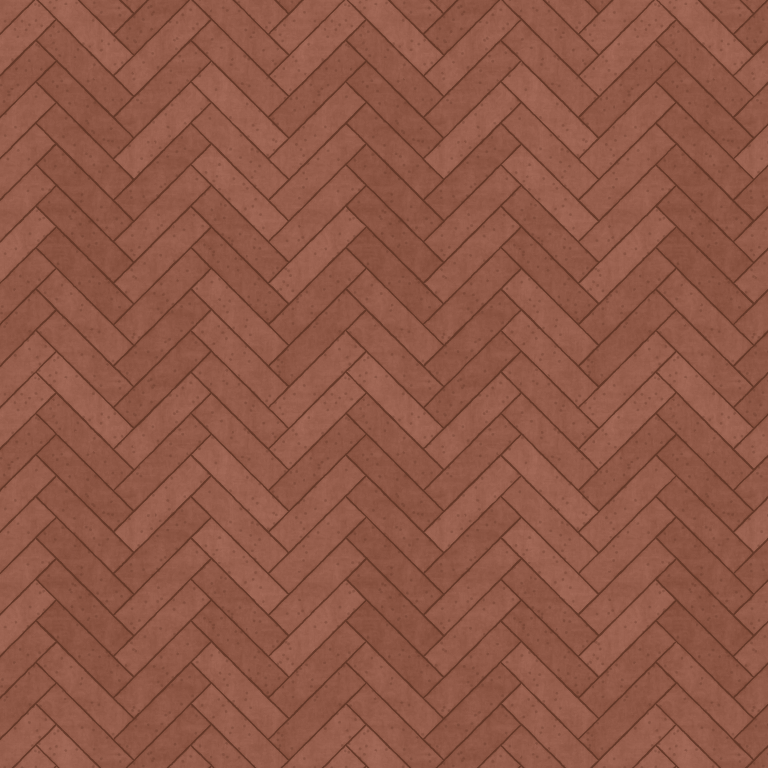
This texture is drawn by a WebGL 2 fragment shader. Its source:

```glsl
#version 300 es
precision highp float;

uniform vec2 u_resolution;
out vec4 outColor;

const float ZIGZAG_WIDTH = 0.2018;
const float ROW_HEIGHT = 0.054;
const vec2 VALLEY = vec2(0.1745, 0.496);
const vec2 COLOR_REPEAT = vec2(4.0, 9.0);
const vec3 CLAY_DARK = vec3(0.500, 0.292, 0.222);
const vec3 CLAY_LIGHT = vec3(0.655, 0.425, 0.355);
const vec3 JOINT = vec3(0.365, 0.205, 0.145);

vec2 hash2(vec2 p) {
  vec2 k = vec2(dot(p, vec2(127.1, 311.7)), dot(p, vec2(269.5, 183.3)));
  return fract(sin(k) * 43758.55);
}

// Cellular noise: distance to the nearest point, and that point's random value
vec2 cellular(vec2 p) {
  vec2 cell = floor(p);
  vec2 nearest = vec2(8.0, 0.0);
  for (int y = -1; y <= 1; y++) {
    for (int x = -1; x <= 1; x++) {
      vec2 c = cell + vec2(x, y);
      vec2 h = hash2(c);
      float d = length(c + h - p);
      if (d < nearest.x) nearest = vec2(d, fract(h.x * 17.0 + h.y * 5.0));
    }
  }
  return nearest;
}

// Layered, bent sines for soft blotches, roughly -1 to 1
float blotches(vec2 p) {
  float sum = 0.0;
  float amp = 0.5;
  for (int i = 0; i < 4; i++) {
    p += 0.8 * sin(p.yx * 1.3 + float(i) * 1.7);
    sum += amp * sin(p.x) * cos(p.y);
    p = mat2(1.4, 1.1, -1.1, 1.4) * p;
    amp *= 0.7;
  }
  return sum;
}

// Herringbone lookup: xy = place along and across the brick, zw = brick index
vec4 findBrick(vec2 p, float len, float wid) {
  vec2 q = vec2(p.x + p.y, p.y - p.x) * 0.70711;
  float first = floor((q.x - q.y) * 0.5 / len + 0.5);
  for (int i = 0; i < 2; i++) {
    float column = first + float(i);
    vec2 s = q - column * len * vec2(1.0, -1.0);
    vec2 row = floor(s.yx / wid);
    float rising = s.x - row.x * wid;
    float falling = s.y - (row.y + 1.0) * wid;
    if (rising >= 0.0 && rising < len)
      return vec4(rising, s.y - row.x * wid, column * 2.0, row.x);
    if (falling >= 0.0 && falling < len)
      return vec4(falling, s.x - row.y * wid, column * 2.0 + 1.0, row.y);
  }
  return vec4(0.0);
}

// Distance from a point inside a brick to its closest edge
float edgeDistance(vec2 local, vec2 size) {
  vec2 d = min(local, size - local);
  return min(d.x, d.y);
}

// Clay brightness from 0 to 1: brick tone, blotches, grain
float clayTone(vec2 local, vec2 seed) {
  vec2 offset = seed * 31.0;
  float tone = 0.51 + 0.46 * (seed.x - 0.5);
  tone += 0.17 * blotches(local * 75.0 + offset);
  tone += 0.10 * blotches(local * 260.0 + offset.yx);
  tone += 0.12 * (cellular(local * 330.0 + offset).y - 0.5);
  return tone;
}

// Sparse dark pits
float pits(vec2 local, vec2 seed) {
  vec2 c = cellular(local * 130.0 + seed * 47.0);
  return step(0.84, c.y) * (1.0 - smoothstep(0.1, 0.36, c.x));
}

void main() {
  float pixel = 1.0 / min(u_resolution.x, u_resolution.y);
  vec2 p = gl_FragCoord.xy * pixel;
  vec2 size = vec2(ZIGZAG_WIDTH, ROW_HEIGHT) * 0.70711;

  // Slightly uneven brick edges
  vec2 wobble = 0.0005 * vec2(blotches(p * 150.0), blotches(p.yx * 150.0 + 9.0));
  vec4 brick = findBrick(p - VALLEY + wobble, size.x, size.y);
  vec2 seed = hash2(mod(brick.zw, COLOR_REPEAT) + 3.0);
  float edge = edgeDistance(brick.xy, size);

  // Fired clay with worn, darker rims
  float tone = clayTone(brick.xy, seed);
  tone -= 0.22 * (1.0 - smoothstep(0.0, 0.0045, edge));
  vec3 color = mix(CLAY_DARK, CLAY_LIGHT, clamp(tone, 0.0, 1.0));
  color = mix(color, JOINT, 0.32 * pits(brick.xy, seed));

  // Thin joints of varying strength
  float halfWidth = 0.0010 + 0.0003 * blotches(p * 60.0);
  float joint = 1.0 - smoothstep(halfWidth - 0.5 * pixel, halfWidth + 0.6 * pixel, edge);
  color = mix(color, JOINT, 0.85 * joint);

  outColor = vec4(color, 1.0);
}
```
